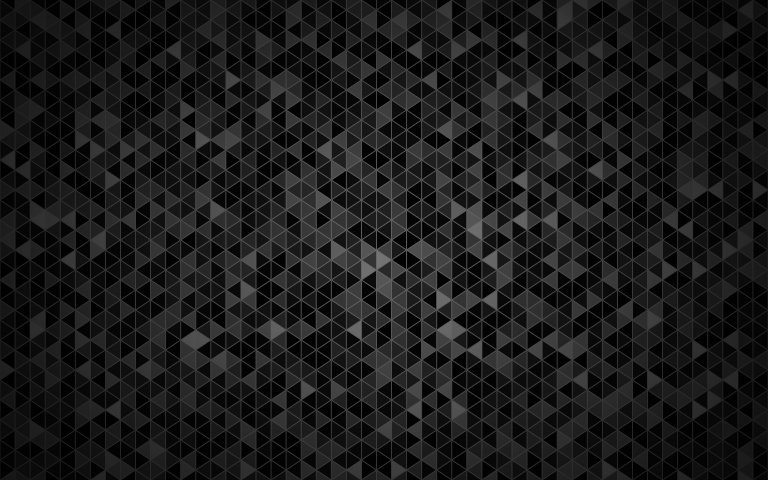
A Shadertoy shader for this pattern:

```glsl
// Dark mosaic of grey triangles with thin pale seams, lit from the centre.

const vec2 REPEATS = vec2(51.0, 24.0);  // columns across, triangle edges down
const float SEAM_WIDTH = 0.0018;        // fraction of canvas height
const float SEAM_TONE = 0.36;
const int SAMPLES = 4;                  // fill samples per pixel side

// Integer hash of a triangle index, in 0..1
float hash(ivec3 cell) {
    uvec3 c = uvec3(cell);
    uint n = c.x * 73856093u ^ c.y * 19349663u ^ c.z * 83492791u;
    n = (n ^ (n >> 16)) * 73244475u;
    n = (n ^ (n >> 15)) * 43812987u;
    n ^= n >> 16;
    return float(n & 65535u) / 65535.0;
}

// Three line families: verticals, falling diagonals, rising diagonals
vec3 triangleCoords(vec2 uv, vec2 repeats) {
    vec2 p = uv * repeats;
    return vec3(p.x, p.y + 0.5 * p.x, p.y - 0.5 * p.x);
}

// Mostly dark greys with a few bright accents
float triangleTone(vec3 coords) {
    float h = hash(ivec3(floor(coords)));
    return 0.008 + 0.30 * h * h + 0.09 * smoothstep(0.93, 1.0, h);
}

// Average the fill over one pixel so that triangle edges stay smooth
float smoothTone(vec2 fragCoord, vec2 resolution, vec2 repeats) {
    float total = 0.0;
    for (int y = 0; y < SAMPLES; y++) {
        for (int x = 0; x < SAMPLES; x++) {
            vec2 offset = (vec2(x, y) + 0.5) / float(SAMPLES) - 0.5;
            vec2 uv = (fragCoord + offset) / resolution;
            total += triangleTone(triangleCoords(uv, repeats));
        }
    }
    return total / float(SAMPLES * SAMPLES);
}

// Share of a pixel covered by each seam, also correct below one pixel
vec3 seamCoverage(vec3 dist, float width, float pixel) {
    vec3 outer = clamp((dist + 0.5 * width) / pixel + 0.5, 0.0, 1.0);
    vec3 inner = clamp((dist - 0.5 * width) / pixel + 0.5, 0.0, 1.0);
    return outer - inner;
}

// Distance to the nearest line of each family, in canvas heights
vec3 seamDistance(vec3 coords, vec2 repeats, float aspect) {
    vec2 density = vec2(repeats.x / aspect, repeats.y);
    float diagonal = length(density * vec2(0.5, 1.0));
    return abs(fract(coords + 0.5) - 0.5) / vec3(density.x, diagonal, diagonal);
}

// Elliptical falloff from the centre towards the corners
float centreLight(vec2 uv) {
    float d = length((uv * 2.0 - 1.0) * vec2(0.85, 0.65));
    return mix(1.15, 0.30, smoothstep(0.0, 1.1, d));
}

void mainImage(out vec4 fragColor, in vec2 fragCoord) {
    vec2 uv = fragCoord / iResolution.xy;
    float aspect = iResolution.x / iResolution.y;

    float tone = smoothTone(fragCoord, iResolution.xy, REPEATS);

    // Seams
    vec3 dist = seamDistance(triangleCoords(uv, REPEATS), REPEATS, aspect);
    vec3 seams = seamCoverage(dist, SEAM_WIDTH, 1.0 / iResolution.y);
    float seam = max(seams.x, max(seams.y, seams.z));
    tone = mix(tone, max(tone, SEAM_TONE), seam);

    fragColor = vec4(vec3(tone * centreLight(uv)), 1.0);
}
```
